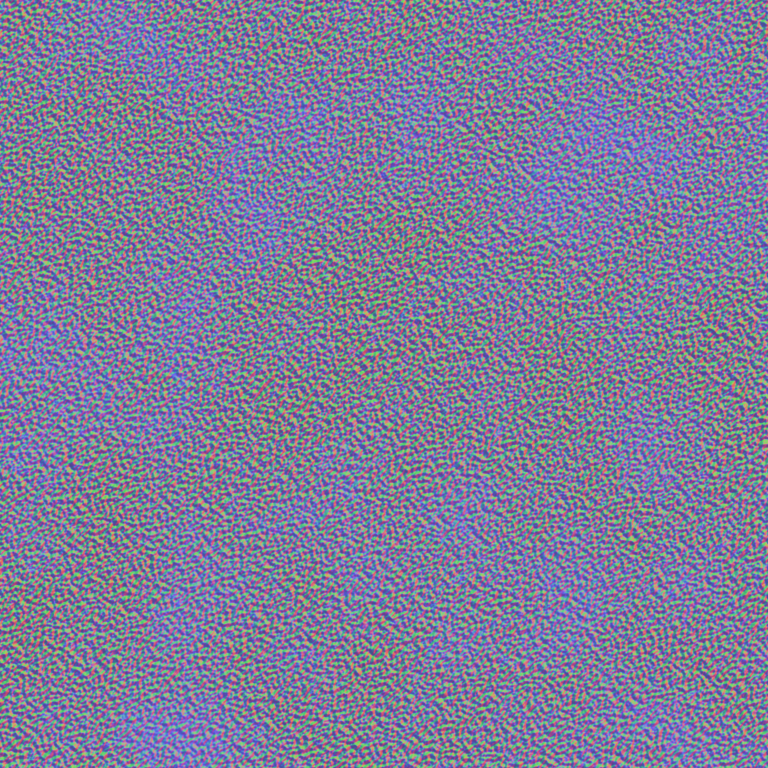
A WebGL 1 fragment shader for this texture map:

```glsl
precision highp float;
// Tangent-space normal map of a fine, slightly slanted leathery grain.

uniform vec2 u_resolution;

const float GRAIN_ANGLE = 0.8;                // slant of the wrinkles, radians
const vec2 GRAIN_CELLS = vec2(132.0, 192.0);  // cells along and across the slant
const float RELIEF = 2.8;                     // mean steepness of the grain
const vec3 CHANNEL_RANGE = vec3(0.67, 0.61, 1.15);
const float BLUE_DROP = 0.31;                 // darkens the steep creases
const float SKEW = 0.45;                      // gentle lower-left, sharp upper-right faces
const float LEAN = 0.2;                       // upper-right faces hold less blue
const float SLOPE_STEP = 0.0004;              // finite difference, canvas units
const float SOFTNESS = 0.0005;                // reach of the smoothing samples

float hash(vec2 p) {
  vec3 q = fract(vec3(p.xyx) * vec3(0.1031, 0.1030, 0.0973));
  q += dot(q, q.yzx + 33.33);
  return fract((q.x + q.y) * q.z);
}

// Contribution of the unit gradient at one lattice corner.
float corner(vec2 cell, vec2 offset) {
  float angle = 6.28319 * hash(cell);
  return dot(vec2(cos(angle), sin(angle)), offset);
}

float gradientNoise(vec2 p) {
  vec2 cell = floor(p);
  vec2 f = p - cell;
  vec2 w = f * f * f * (f * (f * 6.0 - 15.0) + 10.0);
  vec2 e = vec2(1.0, 0.0);
  float low = mix(corner(cell, f), corner(cell + e.xy, f - e.xy), w.x);
  float high = mix(corner(cell + e.yx, f - e.yx), corner(cell + e.xx, f - e.xx), w.x);
  return mix(low, high, w.y);
}

vec2 rotate(vec2 p, float angle) {
  float c = cos(angle);
  float s = sin(angle);
  return vec2(c * p.x + s * p.y, c * p.y - s * p.x);
}

// Stretched noise in units of one grain cell; crossed lattices hide the grid.
float grainHeight(vec2 uv) {
  vec2 p = rotate(uv, GRAIN_ANGLE) * GRAIN_CELLS + 400.0;
  float coarse = gradientNoise(p);
  float crossed = gradientNoise(rotate(p, 0.9) * 1.1 + 31.9);
  float fine = gradientNoise(rotate(p, 0.5) * 1.65 + 57.3);
  return 0.8 * coarse + 0.55 * crossed + 0.3 * fine;
}

// Broad patches where the grain is shallower or deeper.
float patchDepth(vec2 uv) {
  float broad = gradientNoise(uv * 3.5 + 21.7);
  float medium = gradientNoise(uv * 10.0 + 83.1);
  return clamp(1.0 + 0.6 * broad + 0.5 * medium, 0.5, 1.6);
}

vec3 surfaceNormal(vec2 uv, float relief) {
  float h = grainHeight(uv);
  vec2 rise = vec2(grainHeight(uv + vec2(SLOPE_STEP, 0.0)) - h,
                   grainHeight(uv + vec2(0.0, SLOPE_STEP)) - h);
  float meanCells = 0.5 * (GRAIN_CELLS.x + GRAIN_CELLS.y);
  vec2 slope = rise / (SLOPE_STEP * meanCells);
  return normalize(vec3(-relief * slope, 1.0));
}

// Scale the direction, then make the faces toward the upper right stand out.
vec3 shapeNormal(vec3 n) {
  n *= CHANNEL_RANGE;
  n.z -= BLUE_DROP + LEAN * (n.x + n.y);
  n.xy += SKEW * (n.xy * n.xy - 0.14);
  return n;
}

void main() {
  vec2 uv = gl_FragCoord.xy / u_resolution;
  float relief = RELIEF * patchDepth(uv);

  // Average a small grid of normals to smooth the steep creases.
  vec3 normal = vec3(0.0);
  for (int y = 0; y < 2; y++) {
    for (int x = 0; x < 2; x++) {
      vec2 offset = (vec2(float(x), float(y)) * 2.0 - 1.0) * SOFTNESS;
      normal += 0.25 * surfaceNormal(uv + offset, relief);
    }
  }

  // Pack the direction into colour.
  gl_FragColor = vec4(0.5 + 0.5 * shapeNormal(normal), 1.0);
}
```
